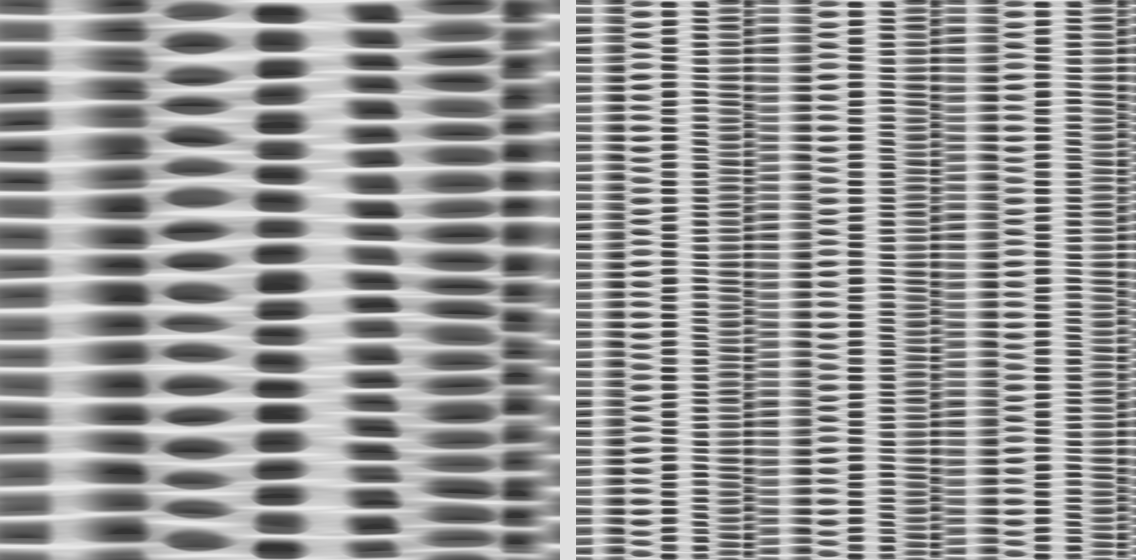
Left, the tile; right, the same tile 3 across and 3 down.
A Shadertoy shader for this texture:

```glsl
const float TAU = 6.2831853;

// Per column: centre, half width, number of rows, vertical offset
const vec4 COLUMN[7] = vec4[7](
    vec4(.042, .058, 19., .055), vec4(.222, .046, 19., .052),
    vec4(.345, .066, 18., .020), vec4(.496, .047, 21., .026),
    vec4(.670, .046, 23., .022), vec4(.825, .068, 22., .053),
    vec4(.924, .027, 20., .020));

// Per column: darkness, squareness of the ends, height, slant
const vec4 SHAPE[7] = vec4[7](
    vec4(.35, 9., 1., .0), vec4(.32, 5., 1., .2),
    vec4(.38, 2., .86, .1), vec4(.44, 4., 1., .0),
    vec4(.41, 6., .98, .4), vec4(.31, 3., 1., .1),
    vec4(.30, 6., 1., -.2));

// Per column: reach of the left and right fade, grey fill between rows
const vec3 FADE[7] = vec3[7](
    vec3(1.7, 1.08, .03), vec3(2.4, 1.2, .12), vec3(1.1, 1.4, .02), vec3(1.15, 1.5, .05),
    vec3(1.5, 1.15, .04), vec3(1.4, 1.1, .10), vec3(1.4, 2.5, .10));

vec2 hash2(vec2 p) {
    return fract(sin(vec2(dot(p, vec2(27.1, 61.7)), dot(p, vec2(69.5, 18.3)))) * 437.58);
}

// Long horizontal fibres, periodic in both directions
float fibres(vec2 p) {
    float sum = 0.;
    for (float i = 1.; i < 7.; i++) {
        float bend = .6 * sin(TAU * (2. * p.x + i * p.y) + i * 2.3);
        float patches = sin(TAU * ((i + 2.) * p.x - 5. * i * p.y) + i * 4.1);
        sum += sin(TAU * p.y * floor(17.7 * i) + bend + i) * patches / sqrt(i);
    }
    return sum * .5;
}

void mainImage(out vec4 fragColor, in vec2 fragCoord) {
    vec2 p = fragCoord / iResolution.xy;
    float fibre = fibres(p);

    // Gentle drift of the rows
    float y = p.y + .002 * sin(TAU * (2. * p.x + 3. * p.y)) + .002 * sin(TAU * (p.x - 7. * p.y));

    float shadow = 0., ridge = 0.;
    for (int i = 0; i < 7; i++) {
        vec4 column = COLUMN[i], shape = SHAPE[i];
        vec3 fade = FADE[i];
        float across = (fract(p.x - column.x + .5) - .5) / column.y;
        float row = column.z * (y + column.w);
        float up = row - round(row);
        // The half step keeps the wrapped row number exact
        float id = floor(mod(round(row) + .5, column.z));
        vec2 rnd = hash2(vec2(id, float(i)));

        // Pale seam and broad haze reaching past the column
        float seam = (.5 - abs(up)) / .075;
        ridge += exp(-seam * seam - across * across * .22);
        shadow += exp(-across * across * .35) * (.07 + .05 * cos(TAU * up));
        shadow += fade.z * exp(-across * across * .8);

        // Hollow with a crisp lower edge and a soft upper one
        float x = across + shape.w * up + .1 * (rnd.x - .5);
        float spread = x < 0. ? fade.x : fade.y;
        float reach = 1. - pow(min(abs(x) / spread, 1.), shape.y);
        float v = up / shape.z;
        float bottom = -.42 * reach;
        float top = mix(.06, .5, reach);
        float body = smoothstep(bottom - .06, bottom + .07, v) * (1. - smoothstep(top - .34, top, v));
        float side = 1. - smoothstep(.5, spread, abs(x));
        shadow += shape.x * body * side * (.86 + .16 * rnd.y + .16 * fibre);

        // Flat dark core, crisp below and soft above
        float core = up + .24 - .22 * rnd.x + .05 * x * x;
        core /= core < 0. ? .035 : .13;
        shadow += .13 * (.5 + rnd.y) * exp(-core * core - x * x * 2.2);
    }

    float shade = .84 + .045 * fibre + .13 * min(ridge, 1.) - shadow;
    // Soft limit at the bright end of the tone range
    shade = mix(shade, .9, smoothstep(.82, 1., shade));
    fragColor = vec4(vec3(clamp(shade, .2, .92)), 1.);
}
```
